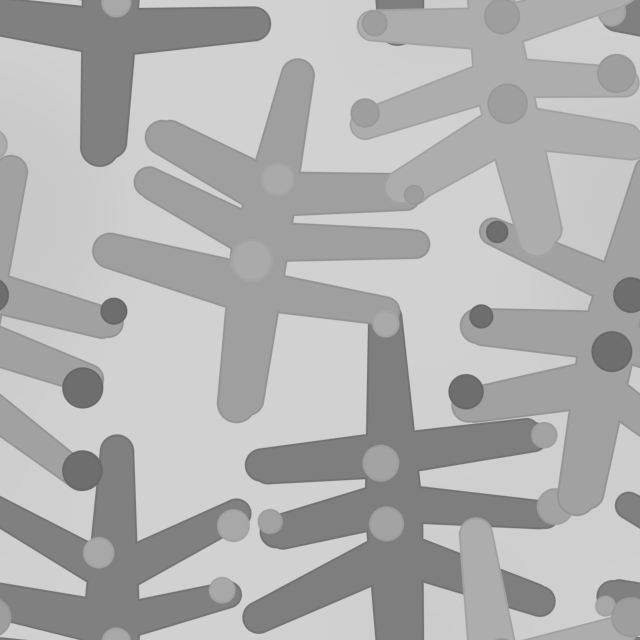
A WebGL 2 fragment shader for this pattern:

```glsl
#version 300 es
precision highp float;
// Grey paper cut-out trees with stubby rounded limbs and round dots, tiling seamlessly.

uniform vec2 u_resolution;
out vec4 outColor;

const int TREES = 5;
const float TREE_TONE[TREES] = float[](0.50, 0.495, 0.63, 0.625, 0.68);
const float DOT_TONE[TREES] = float[](0.66, 0.64, 0.43, 0.665, 0.62);
const float PAPER_DIM = 0.785;
const float PAPER_LIT = 0.818;
const float PAPER_CELLS = 3.0;
const float RIM_WIDTH = 0.0016;
const float RIM_DARKEN = 0.05;
const vec2 FIRST_TREE = vec2(0.17, 0.05);
const float SCATTER = 0.045;       // random shift of each tree
const float TILT = 0.34;           // largest lean of a trunk
const float TRUNK_HALF = 0.265;
const float TRUNK_WIDE = 0.046;    // radius at the middle
const float TRUNK_TIP = 0.027;
const float BRANCH_GAP = 0.076;    // spacing of branch roots
const float BRANCH_REACH = 0.215;
const float BRANCH_ROOT = 0.035;   // radius at the trunk
const float BRANCH_TIP = 0.025;
const float FAN = 0.19;            // spread between neighbouring branches
const float DOT_MIN = 0.016;
const float DOT_MAX = 0.034;
const float DOT_CHANCE = 0.72;

// Integer hash, 0 to 1
float hash(int a, int b) {
    uint h = uint(a) * 0x9E3779B9u + uint(b) * 0x85EBCA6Bu + 77u;
    h = (h ^ (h >> 16)) * 0x7FEB352Du;
    h = (h ^ (h >> 15)) * 0x846CA68Bu;
    h ^= h >> 16;
    return float(h >> 8) / 16777216.0;
}

float signedHash(int a, int b) { return 2.0 * hash(a, b) - 1.0; }

// Value noise that wraps after the given number of cells
float wrapNoise(vec2 uv, float cells) {
    vec2 p = uv * cells;
    vec2 f = smoothstep(0.0, 1.0, fract(p));
    ivec2 n = ivec2(cells);
    ivec2 i = ivec2(floor(p)) % n;
    ivec2 j = (i + 1) % n;
    return mix(mix(hash(i.x, i.y + 100), hash(j.x, i.y + 100), f.x),
               mix(hash(i.x, j.y + 100), hash(j.x, j.y + 100), f.x), f.y);
}

// Capsule whose radius changes from a to b
float taper(vec2 p, vec2 a, vec2 b, float ra, float rb) {
    vec2 ab = b - a;
    float h = clamp(dot(p - a, ab) / dot(ab, ab), 0.0, 1.0);
    return length(p - a - ab * h) - mix(ra, rb, h);
}

// Tapered limb with a second, shorter lobe at its tip
float limb(vec2 p, vec2 a, vec2 b, float ra, float rb, float lobe) {
    vec2 dir = normalize(b - a);
    vec2 sideTip = b - 0.009 * dir + lobe * vec2(-dir.y, dir.x);
    return min(taper(p, a, b, ra, rb), taper(p, a, sideTip, ra, rb * 0.85));
}

// Distances to tree (x) and to its dots (y)
vec2 treeAndDots(vec2 p, int id) {
    vec2 top = vec2(0.0, TRUNK_HALF * (1.0 + 0.08 * signedHash(id, 1)));
    vec2 foot = vec2(0.02 * signedHash(id, 2), -TRUNK_HALF);
    vec2 mid = vec2(0.0, -0.02);
    float tree = min(limb(p, mid, top, TRUNK_WIDE, TRUNK_TIP, 0.0),
                     limb(p, mid, foot, TRUNK_WIDE, TRUNK_TIP + 0.004, 0.016));
    float dots = 1.0;
    float slant = 0.2 * signedHash(id, 3);
    for (int k = 0; k < 6; k++) {
        int key = 10 + k * 10;
        float side = k < 3 ? -1.0 : 1.0;
        float row = float(k % 3) - 1.0;
        float angle = row * FAN + slant + 0.14 * signedHash(id, key);
        float reach = BRANCH_REACH * (1.0 + 0.13 * signedHash(id, key + 1));
        vec2 root = vec2(0.0, row * BRANCH_GAP - 0.01);
        vec2 tip = root + reach * vec2(side * cos(angle), sin(angle));
        float width = 1.0 + 0.15 * signedHash(id, key + 2);
        float lobe = 0.012 * signedHash(id, key + 3);
        tree = min(tree, limb(p, root, tip, BRANCH_ROOT * width, BRANCH_TIP * width, lobe));
        if (hash(id, key + 4) < DOT_CHANCE) {
            vec2 shift = 0.02 * vec2(signedHash(id, key + 5), signedHash(id, key + 6));
            float radius = mix(DOT_MIN, DOT_MAX, hash(id, key + 7));
            dots = min(dots, length(p - tip - shift) - radius);
        }
    }
    // Two dots along the trunk
    for (int k = 0; k < 2; k++) {
        int key = 80 + k * 10;
        vec2 c = vec2(0.03 * signedHash(id, key), 0.13 * float(k) - 0.05 + 0.03 * signedHash(id, key + 1));
        dots = min(dots, length(p - c) - mix(0.02, DOT_MAX, hash(id, key + 2)));
    }
    return vec2(tree, dots);
}

// Lays a flat shape with a thin darker rim over the tone below
float lay(float below, float d, float tone, float rim, float blur) {
    float edge = 1.0 - smoothstep(0.0, RIM_WIDTH + blur, abs(d + RIM_WIDTH));
    return mix(below, tone - rim * edge, 1.0 - smoothstep(-blur, blur, d));
}

void main() {
    vec2 uv = gl_FragCoord.xy / u_resolution;
    float blur = 0.8 / min(u_resolution.x, u_resolution.y);
    float tone = mix(PAPER_DIM, PAPER_LIT, smoothstep(0.1, 0.65, wrapNoise(uv, PAPER_CELLS)));
    for (int id = 0; id < TREES; id++) {
        vec2 centre = FIRST_TREE + float(id) * vec2(2.0, 1.0) / float(TREES);
        centre += SCATTER * vec2(signedHash(id, 201), signedHash(id, 202));
        vec2 p = uv - centre;
        p -= round(p);
        float lean = TILT * signedHash(id, 203);
        p = mat2(cos(lean), -sin(lean), sin(lean), cos(lean)) * p;
        vec2 d = treeAndDots(p, id);
        tone = lay(tone, d.x, TREE_TONE[id], RIM_DARKEN, blur);
        tone = lay(tone, d.y, DOT_TONE[id], 0.5 * RIM_DARKEN, blur);
    }
    outColor = vec4(vec3(tone), 1.0);
}
```
